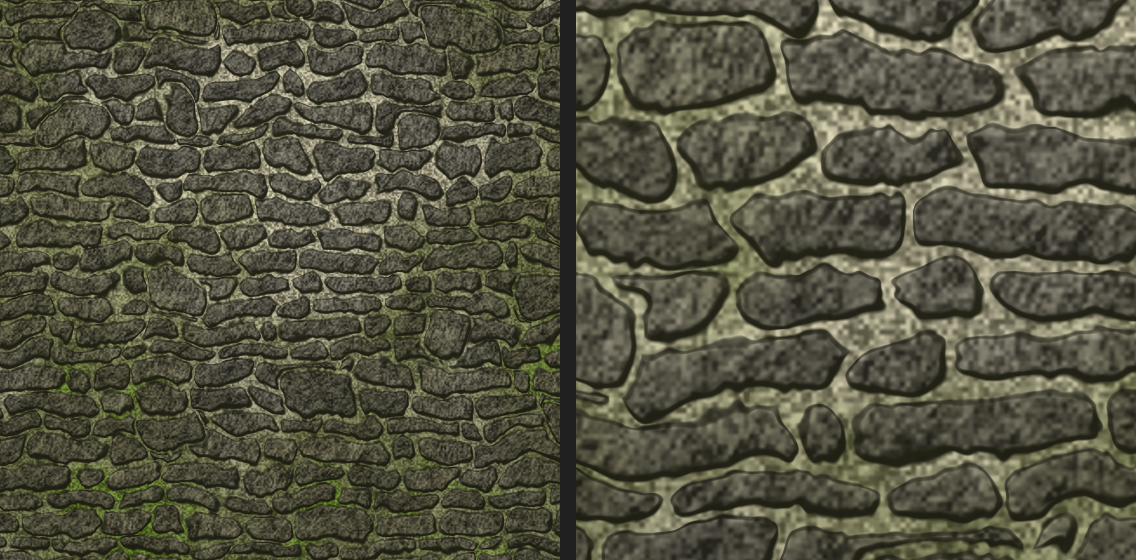
Left: the whole. Right: its middle third, enlarged.
Reproduce this texture procedurally as a WebGL 2 fragment shader.

```glsl
#version 300 es
precision highp float;
// Mossy dry-stone wall: jittered courses of rounded stones, with larger
// boulders cut into them, set in gritty mortar. Distance fields give the
// outlines and relief; value noise gives the grain and the moss.

uniform vec2 u_resolution;
out vec4 fragColor;

const float ROWS = 23.0;            // courses over the canvas height
const float STONE_WIDTH = 2.3;      // mean stone width, in courses
const float GAP = 0.085;            // half of the joint width
const vec2 BOULDER_GRID = vec2(5.2, 4.1);
const float BOULDER_CHANCE = 0.45;
const vec2 LIGHT_STEP = vec2(-0.05, 0.13);
const vec3 STONE_DARK = vec3(0.135, 0.13, 0.105);
const vec3 STONE_LIGHT = vec3(0.485, 0.472, 0.42);
const vec3 MORTAR_DARK = vec3(0.33, 0.32, 0.25);
const vec3 MORTAR_LIGHT = vec3(0.76, 0.74, 0.63);
const vec3 MOSS_DARK = vec3(0.24, 0.25, 0.13);
const vec3 MOSS_LIGHT = vec3(0.54, 0.56, 0.38);
const vec3 MOSS_VIVID = vec3(0.33, 0.46, 0.10);
const vec3 CREASE = vec3(0.115, 0.115, 0.07);

float hash(vec2 p) {
  vec3 q = fract(vec3(p.xyx) * vec3(0.1031, 0.1030, 0.0973));
  q += dot(q, q.yzx + 33.33);
  return fract((q.x + q.y) * q.z);
}

float noise(vec2 p) {
  vec2 i = floor(p), f = fract(p);
  f = f * f * (3.0 - 2.0 * f);
  return mix(mix(hash(i), hash(i + vec2(1, 0)), f.x),
             mix(hash(i + vec2(0, 1)), hash(i + vec2(1, 1)), f.x), f.y);
}

float fbm(vec2 p) {
  float sum = 0.0, amp = 0.53;
  for (int k = 0; k < 4; k++) {
    sum += amp * noise(p);
    p = mat2(1.6, 1.2, -1.2, 1.6) * p + 17.3;
    amp *= 0.5;
  }
  return sum;
}

// Tilted, tapered box with rounded corners.
float stoneShape(vec2 q, vec2 halfSize, vec2 id) {
  q.y += (hash(id + 3.1) - 0.5) * 0.1 * q.x;
  float taper = (hash(id + 5.7) - 0.5) * 0.3;
  halfSize.y *= 0.97 + taper * clamp(q.x / halfSize.x, -1.0, 1.0);
  float radius = min(halfSize.x, halfSize.y) * mix(0.65, 0.98, hash(id + 9.3));
  vec2 e = abs(q) - halfSize + radius;
  return length(max(e, 0.0)) + min(max(e.x, e.y), 0.0) - radius;
}

float rowEdge(float row) { return row + 0.36 * (hash(vec2(row, 71.0)) - 0.5); }

float columnEdge(float col, float row) {
  return STONE_WIDTH * (col + 0.78 * (hash(vec2(col, row + 40.0)) - 0.5) + hash(vec2(row, 13.0)));
}

// Returns the signed distance to the nearest stone and its random value.
vec2 stones(vec2 p) {
  p += 0.7 * (vec2(noise(p * 0.7 + 5.0), noise(p * vec2(0.6, 0.4) + 31.0)) - 0.5);
  p += 0.3 * (vec2(noise(p * 1.9 + 50.0), noise(p * 1.7 + 83.0)) - 0.5);
  float nearest = 9.0, second = 9.0, tag = 0.0;
  for (int j = -1; j <= 1; j++) {
    float row = floor(p.y) + float(j);
    float first = floor(p.x / STONE_WIDTH - hash(vec2(row, 13.0)));
    for (int i = -1; i <= 1; i++) {
      vec2 id = vec2(first + float(i), row);
      vec2 lo = vec2(columnEdge(id.x, row), rowEdge(row));
      vec2 hi = vec2(columnEdge(id.x + 1.0, row), rowEdge(row + 1.0));
      float d = stoneShape(p - 0.5 * (lo + hi), 0.5 * (hi - lo) - GAP, id);
      second = min(second, max(d, nearest));
      if (d < nearest) { nearest = d; tag = hash(id + 0.7); }
    }
  }
  float d = max(nearest, 0.5 * (nearest - second) + 0.04);

  // Boulders push the coursed stones aside.
  float boulder = 9.0, boulderTag = 0.0;
  for (int j = -1; j <= 1; j++) for (int i = -1; i <= 1; i++) {
    vec2 id = floor(p / BOULDER_GRID) + vec2(i, j) + 200.0;
    if (hash(id) > BOULDER_CHANCE) continue;
    vec2 jitter = vec2(hash(id + 1.3), hash(id + 2.9));
    vec2 center = (id - 200.0 + 0.25 + 0.5 * jitter) * BOULDER_GRID;
    vec2 size = vec2(mix(0.6, 1.6, hash(id + 4.4)), mix(0.65, 0.9, hash(id + 6.1)));
    float b = stoneShape(p - center, size, id);
    if (b < boulder) { boulder = b; boulderTag = hash(id + 0.7); }
  }
  d = max(d, 2.0 * GAP - boulder);
  if (boulder < d) { d = boulder; tag = boulderTag; }
  return vec2(d + 0.11 * (noise(p * 5.0) - 0.5), tag);
}

void main() {
  vec2 uv = gl_FragCoord.xy / u_resolution;
  vec2 p = uv * ROWS;
  float aa = ROWS / u_resolution.y;
  vec2 stone = stones(p);
  float d = stone.x;
  float relief = clamp((stones(p + LIGHT_STEP).x - d) / length(LIGHT_STEP), -1.0, 1.0);

  // Fine grit, plus slanted chisel streaks turned a little for each stone.
  float angle = 0.9 + 1.1 * (stone.y - 0.5);
  mat2 turn = mat2(cos(angle), -sin(angle), sin(angle), cos(angle));
  float streak = noise(turn * p * vec2(4.0, 12.0) + stone.y * 90.0);
  float grit = noise(p * 14.0 + 7.0);
  float rough = fbm(p * 2.6 + 60.0);
  float grain = clamp(0.45 + 0.5 * (streak - 0.5) + 0.62 * (grit - 0.5) + 0.6 * (rough - 0.5), 0.0, 1.0);

  // Moss thrives low down and at the sides; the upper middle stays pale.
  vec2 fromPale = (uv - vec2(0.46, 0.67)) * vec2(1.0, 1.25);
  float pale = exp(-7.0 * dot(fromPale, fromPale));
  float patches = fbm(uv * 7.0 + 3.0);
  float moss = smoothstep(0.25, 0.8, patches + 0.35 - 0.5 * pale - 0.12 * uv.y);
  float vivid = smoothstep(0.58, 0.8, fbm(uv * 9.0 + 41.0)) * (1.0 - smoothstep(0.2, 0.6, uv.y));

  // Surfaces.
  vec3 face = mix(STONE_DARK, STONE_LIGHT, grain) * mix(0.9, 1.1, stone.y);
  face *= mix(vec3(1.0), vec3(0.99, 1.0, 0.86), moss);
  float bevel = smoothstep(-0.2, 0.0, d);
  face *= 1.0 + bevel * 0.3 * relief;
  float sand = clamp(0.5 + 0.95 * (grit - 0.5) + 0.8 * (rough - 0.5), 0.0, 1.0);
  vec3 mortar = mix(MORTAR_DARK, MORTAR_LIGHT, sand);
  vec3 growth = mix(MOSS_DARK, MOSS_LIGHT, sand);
  growth = mix(growth, MOSS_VIVID * (0.6 + 0.8 * sand), 0.8 * vivid);
  mortar = mix(mortar, growth, moss);
  vec3 color = mix(face, mortar, smoothstep(-aa, aa, d - 0.01));

  // Dark outline, heavier on the shaded lower edges.
  float width = mix(0.075, 0.03, smoothstep(-0.7, 0.7, relief));
  float outline = 1.0 - smoothstep(0.25 * width, width + aa, abs(d + 0.025));
  color = mix(color, CREASE, outline * mix(0.95, 0.5, smoothstep(-0.5, 0.8, relief)));

  color *= mix(0.98, 1.16, pale);
  fragColor = vec4(color, 1.0);
}
```
